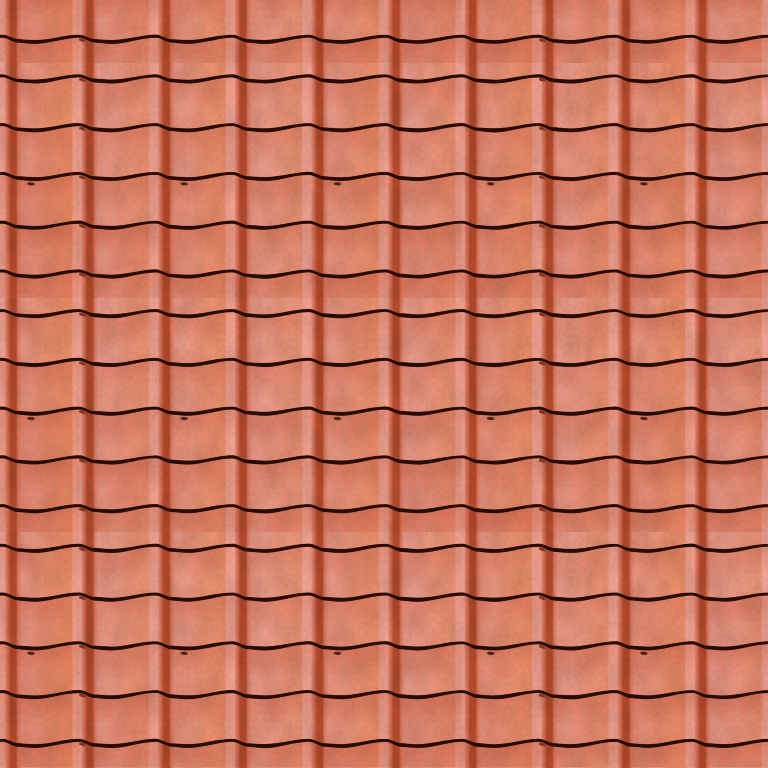
A WebGL 2 fragment shader for this texture:

```glsl
#version 300 es
precision highp float;
// Clay pantile roof: ten columns of shallow pans with rounded ridges, in courses
// divided by wavy dark gaps. Five courses form a block that repeats downwards
// with a short first course; gradient noise mottles and streaks the clay.

uniform vec2 u_resolution;
out vec4 fragColor;

const float COLUMNS = 10.025;
const float RIDGE_OFFSET = 0.035;   // crest position, in columns
const float BLOCK_HEIGHT = 0.3056;
const float BLOCK_TOP = 0.0820;     // first seam, measured from the top
const float COURSE_HEIGHT = 0.0635;
const float FIRST_GAP = 0.0168;     // seam to the first gap
const float WAVE_DEPTH = 0.0074;
const float GAP_HALF_WIDTH = 0.0020;

const vec3 CLAY = vec3(0.85, 0.52, 0.43);
const vec3 PINK = vec3(0.87, 0.59, 0.54);
const vec3 ORANGE = vec3(0.88, 0.53, 0.38);
const vec3 RUDDY = vec3(0.79, 0.39, 0.29);
const vec3 GROOVE = vec3(0.65, 0.26, 0.14);
const vec3 GAP_EDGE = vec3(0.39, 0.16, 0.08);
const vec3 GAP = vec3(0.15, 0.045, 0.01);

float hash(vec2 p) {
    p = fract(p * vec2(0.1031, 0.1130));
    p += dot(p, p.yx + 33.33);
    return fract((p.x + p.y) * p.x * 91.7);
}

vec2 gradient(vec2 cell) {
    float angle = 6.2832 * hash(cell + 17.0);
    return vec2(cos(angle), sin(angle));
}

float gradientNoise(vec2 p) {
    vec2 i = floor(p), f = fract(p);
    vec2 w = f * f * f * (f * (f * 6.0 - 15.0) + 10.0);
    float a = dot(gradient(i), f);
    float b = dot(gradient(i + vec2(1, 0)), f - vec2(1, 0));
    float c = dot(gradient(i + vec2(0, 1)), f - vec2(0, 1));
    float d = dot(gradient(i + 1.0), f - 1.0);
    return mix(mix(a, b, w.x), mix(c, d, w.x), w.y);
}

// Sag of a tile's lower edge: 0 on the crest, 1 in the pan.
float sag(float u) {
    float fall = 0.75 * smoothstep(0.0, 0.19, u) + 0.25 * smoothstep(0.1, 0.42, u);
    return fall * (1.0 - smoothstep(0.42, 1.0, u));
}

// Soft ellipse with the given centre and radii.
float spot(vec2 p, vec2 centre, vec2 radii) {
    return 1.0 - smoothstep(0.6, 1.3, length((p - centre) / radii));
}

void main() {
    vec2 uv = gl_FragCoord.xy / u_resolution;
    float pixel = 1.0 / u_resolution.y;

    // Tile coordinates: u runs from crest to crest, v from gap to gap.
    float across = uv.x * COLUMNS - RIDGE_OFFSET;
    float column = floor(across), u = fract(across);
    float depth = mod(1.0 - uv.y - BLOCK_TOP, BLOCK_HEIGHT);
    float down = (depth - FIRST_GAP - WAVE_DEPTH * sag(u)) / COURSE_HEIGHT;
    float course = floor(down), v = fract(down);

    // Clay mottling, the same in every block.
    vec2 local = vec2(uv.x, depth);
    float mottle = gradientNoise(local * vec2(38.0, 26.0) + 5.0);
    float streak = gradientNoise(local * vec2(110.0, 18.0) + 40.0);
    float grain = gradientNoise(local * 190.0 + 90.0);

    // Pan: pinkish on the left, orange towards the next ridge.
    float tint = mix(hash(vec2(column + 3.0, 7.0)), mod(column, 2.0), 0.5);
    float tileTint = hash(vec2(column + 11.0, course + 23.0));
    float pinkness = 0.1 + 0.6 * tint + 0.35 * tileTint + 0.5 * mottle;
    vec3 color = mix(CLAY, PINK, clamp(pinkness, 0.0, 1.0));
    color = mix(color, ORANGE, smoothstep(0.3, 0.85, u) * (1.0 - 0.6 * tint));

    // Each tile is ruddy under the gap and pales to its lower lip.
    float shade = 0.42 * (1.0 - smoothstep(0.0, 0.75, v));
    shade += 0.24 * max(course, 0.0) / 4.0 + 0.25 * (tileTint - 0.55);
    color = mix(color, RUDDY, clamp(shade + 0.25 * streak, 0.0, 1.0));

    // Ridge highlight, then the shaded groove on its right flank.
    float ridge = smoothstep(0.895, 0.925, u) + 1.0 - smoothstep(0.02, 0.08, u);
    color = mix(color, PINK * 1.02, (0.9 - 0.7 * shade) * ridge);
    float flank = smoothstep(0.015, 0.07, u) * (1.0 - smoothstep(0.17, 0.26, u));
    color = mix(color, RUDDY, 0.85 * flank);
    float groove = smoothstep(0.06, 0.11, u) * (1.0 - smoothstep(0.165, 0.205, u));
    color = mix(color, GROOVE, groove * (0.96 - 0.12 * v));
    color *= 1.0 + 0.08 * mottle + 0.06 * streak + 0.05 * grain;

    // Sparse wear: nicks under one course and rusty chips on some crests.
    float nick = spot(vec2(u, v), vec2(0.37, 0.10), vec2(0.05, 0.035));
    nick *= float(course == 2.0 && mod(column, 2.0) == 0.0);
    color = mix(color, GAP_EDGE * 0.8, nick);
    float chip = spot(vec2(u, v), vec2(0.04, 0.07), vec2(0.05, 0.035));
    chip *= float(mod(column, 6.0) == 1.0);
    color = mix(color, GROOVE * 0.8, chip);

    // Wavy gaps between courses, thicker in the pans, with a thin brown fringe.
    float fromGap = abs(fract(down + 0.5) - 0.5) * COURSE_HEIGHT;
    float halfWidth = GAP_HALF_WIDTH * (0.8 + 0.3 * sag(u) + 0.25 * mottle);
    float fringe = 1.0 - smoothstep(halfWidth, halfWidth + 0.0006 + 0.4 * pixel, fromGap);
    float core = 1.0 - smoothstep(halfWidth - 0.4 * pixel, halfWidth + 0.4 * pixel, fromGap);
    color = mix(color, GAP_EDGE, 0.8 * fringe);
    color = mix(color, GAP, core);

    fragColor = vec4(clamp(color, 0.0, 1.0), 1.0);
}
```
